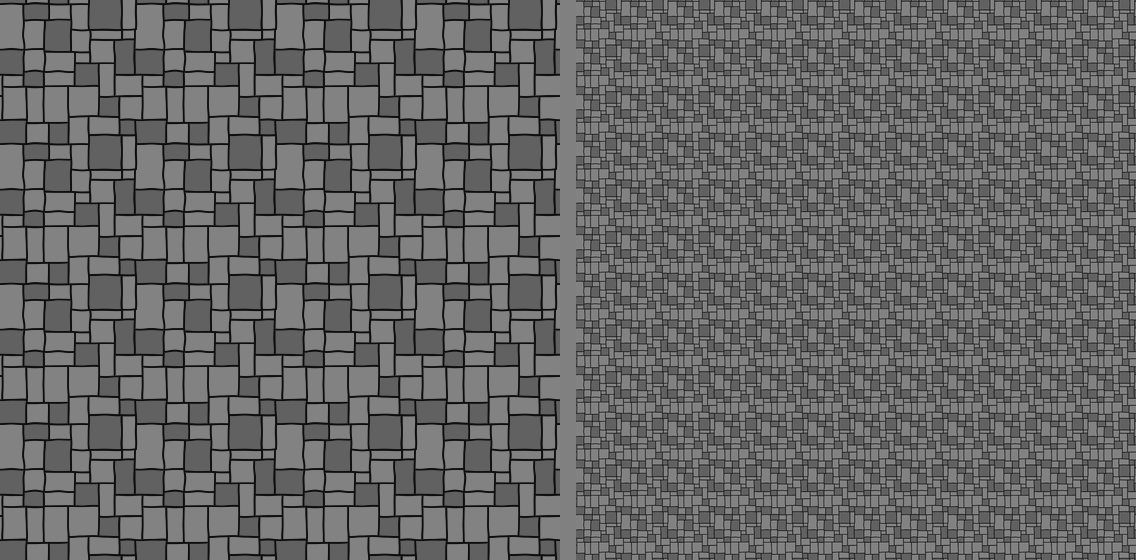
Left: one tile. Right: repeated 3 by 3.
A WebGL 2 fragment shader for this texture:

```glsl
#version 300 es
precision highp float;
// Grey ashlar paving: interlocking light and dark stones with soft black joints.

uniform vec2 u_resolution;
out vec4 fragColor;

const float REPEATS = 4.0;        // repeats across and down
const float CELLS = 6.0;          // stones per repeat, must be even
const float JITTER = 0.33;        // joint offset in cells, below 0.42
const float WOBBLE = 0.07;        // crookedness of the joints
const float JOINT_CORE = 0.014;   // half width of the black core, in cells
const float JOINT_EDGE = 0.068;   // half width of the soft joint
const float DARK_SHARE = 0.28;
const float GOLDEN = 0.618034;
const vec2 JOINED_CELL = vec2(0.0, 4.0);  // merges with a neighbour
const vec2 JOIN_STEP = vec2(0.0, 1.0);
const vec3 LIGHT_STONE = vec3(0.51);
const vec3 DARK_STONE = vec3(0.38);
const vec3 JOINT = vec3(0.05);

float hash(vec2 cell, uint seed) {
    uvec2 q = uvec2(cell);
    uint h = q.x * 1597u + q.y * 3571u + seed * 7919u + 17u;
    h = (h ^ (h >> 15)) * 73244475u;
    h = (h ^ (h >> 13)) * 73244475u;
    h ^= h >> 16;
    return float(h & 65535u) / 65535.0;
}

vec2 wrapCell(vec2 cell, float period) {
    return floor(mod(cell + 0.5, period));
}

// Value noise that wraps once per repeat.
float noise(vec2 p, float period, uint seed) {
    vec2 i = floor(p);
    vec2 f = smoothstep(0.0, 1.0, fract(p));
    float a = hash(wrapCell(i, period), seed);
    float b = hash(wrapCell(i + vec2(1, 0), period), seed);
    float c = hash(wrapCell(i + vec2(0, 1), period), seed);
    float d = hash(wrapCell(i + vec2(1, 1), period), seed);
    return mix(mix(a, b, f.x), mix(c, d, f.x), f.y);
}

float jointOffset(vec2 corner) {
    return (hash(wrapCell(corner, CELLS), 3u) * 2.0 - 1.0) * JITTER;
}

// Pinwheel tiling: even corners shift upright joints, odd ones level joints.
vec4 stoneBox(vec2 cell) {
    float near = jointOffset(cell);
    float far = jointOffset(cell + 1.0);
    float right = jointOffset(cell + vec2(1, 0));
    float above = jointOffset(cell + vec2(0, 1));
    bool even = mod(cell.x + cell.y + 0.5, 2.0) < 1.0;
    vec4 offsets = even ? vec4(near, right, far, above)
                        : vec4(above, near, right, far);
    return vec4(cell, cell + 1.0) + offsets;
}

float boxDistance(vec2 p, vec4 box) {
    vec2 d = max(box.xy - p, p - box.zw);
    return length(max(d, 0.0)) + min(max(d.x, d.y), 0.0);
}

// Two cells share one identity and form a single large stone.
vec2 stoneId(vec2 cell) {
    bool joined = wrapCell(cell, CELLS) == JOINED_CELL;
    return joined ? cell + JOIN_STEP : cell;
}

void main() {
    vec2 p = gl_FragCoord.xy / u_resolution * REPEATS * CELLS;
    float pixel = REPEATS * CELLS / min(u_resolution.x, u_resolution.y);

    // Slightly crooked joints
    float period = CELLS * 2.0;
    p += WOBBLE * (vec2(noise(p * 2.0, period, 11u),
                        noise(p * 2.0, period, 23u)) - 0.5);

    // Stone under this point
    vec2 home = floor(p);
    vec2 id = home;
    float deepest = 1e3;
    for (int k = 0; k < 9; k++) {
        vec2 cell = home + vec2(k % 3, k / 3) - 1.0;
        float d = boxDistance(p, stoneBox(cell));
        if (d < deepest) {
            deepest = d;
            id = stoneId(cell);
        }
    }

    // Distance to the nearest other stone
    float gap = 1.0;
    for (int k = 0; k < 9; k++) {
        vec2 cell = home + vec2(k % 3, k / 3) - 1.0;
        if (stoneId(cell) != id) {
            gap = min(gap, max(boxDistance(p, stoneBox(cell)), 0.0));
        }
    }

    // Evenly scattered dark stones
    vec2 slot = wrapCell(id, CELLS);
    float shade = fract((slot.x + slot.y * CELLS) * GOLDEN);
    vec3 stone = shade < DARK_SHARE ? DARK_STONE : LIGHT_STONE;

    float edge = max(JOINT_EDGE, JOINT_CORE + pixel);
    fragColor = vec4(mix(JOINT, stone, smoothstep(JOINT_CORE, edge, gap)), 1.0);
}
```
